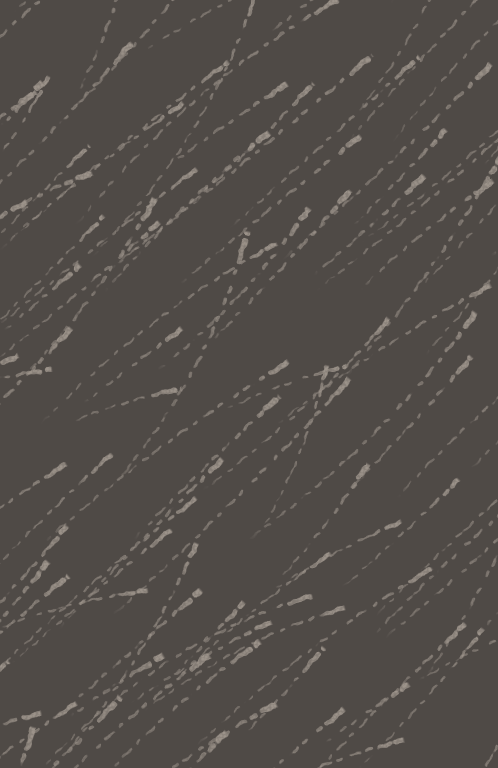
Write a WebGL 2 fragment shader that draws this texture.

```glsl
#version 300 es
precision highp float;
// Chalky broken strokes falling from upper right to lower left on dark slate.
// Each stroke is a tapered parabola; layered sines break it into dashes and
// cellular noise roughens its edges and tone.

uniform vec2 u_resolution;
out vec4 fragColor;

const int STROKE_COUNT = 112;
const vec3 SLATE = vec3(0.31, 0.29, 0.275);
const vec3 CHALK = vec3(0.61, 0.575, 0.54);

vec2 hash2(vec2 p) {
    vec3 q = fract(vec3(p.xyx) * vec3(0.1031, 0.1030, 0.0973));
    q += dot(q, q.yzx + 33.33);
    return fract((q.xx + q.yz) * q.zy);
}

// Distance to the nearest scattered cell point.
float cellular(vec2 p) {
    vec2 cell = floor(p), f = fract(p);
    float nearest = 2.0;
    for (int y = -1; y <= 1; y++) {
        for (int x = -1; x <= 1; x++) {
            vec2 o = vec2(x, y);
            vec2 d = o + hash2(cell + o) - f;
            nearest = min(nearest, dot(d, d));
        }
    }
    return sqrt(nearest);
}

// Uneven rhythm along a stroke: positive on dashes, negative in gaps.
float dashRhythm(float s, float phase) {
    return sin(s * 310.0 + phase)
         + 0.7 * sin(s * 473.0 + phase * 2.3)
         + 0.6 * sin(s * 127.0 + phase * 3.7);
}

// Coverage of one stroke; p is relative to its head.
float stroke(vec2 p, float angle, float bend, float len, float phase,
             float weight, float grain, float pixel) {
    vec2 dir = -vec2(cos(angle), sin(angle));
    float s = dot(p, dir);
    if (s < -0.01 || s > len) return 0.0;

    // Offset from the bent centre line, corrected for its slope.
    float slope = 2.0 * bend * s;
    float side = dot(p, vec2(-dir.y, dir.x)) - bend * s * s;
    side /= sqrt(1.0 + slope * slope);
    if (abs(side) > 0.012) return 0.0;
    side += 0.0007 * sin(s * 190.0 + phase) + 0.0005 * sin(s * 410.0 + phase * 1.7);

    // Full, thick head; thin, broken tail.
    float t = clamp(s / len, 0.0, 1.0);
    float head = 1.0 - smoothstep(0.0, 0.055, s);
    float rhythm = dashRhythm(s, phase) + 0.25 + 1.6 * head;
    float dash = smoothstep(-0.35, 0.45, rhythm);
    float halfWidth = mix(0.0021, 0.0013, t) + 0.0013 * head;
    halfWidth *= weight * mix(0.6, 1.1, smoothstep(-0.3, 1.4, rhythm));
    halfWidth += (grain - 0.5) * 0.0012;

    float soft = 0.75 * max(pixel, 0.0008);
    float body = smoothstep(-soft, soft, halfWidth - abs(side));
    float ends = smoothstep(-0.003, 0.001, s) * (1.0 - smoothstep(0.9, 1.0, t));
    return body * dash * ends * mix(0.72, 0.5, t) * (1.0 + 0.3 * head);
}

void main() {
    float pixel = 1.0 / u_resolution.y;
    vec2 uv = gl_FragCoord.xy * pixel;
    float aspect = u_resolution.x * pixel;
    float grain = cellular(uv * 230.0);

    float bare = 1.0;
    for (int i = 0; i < STROKE_COUNT; i++) {
        float id = float(i);
        vec2 a = hash2(vec2(id, 3.7));
        vec2 b = hash2(vec2(id, 19.1));
        vec2 c = hash2(vec2(id, 41.3));

        // Even scatter with jitter, reaching past the top and right edges.
        vec2 head = fract(id * vec2(0.7549, 0.5698) + 0.12 * a);
        head = head * vec2(aspect + 0.18, 1.16) + vec2(0.0, 0.02);

        // Steep heads flatten out and flat heads steepen.
        float lean = 2.0 * b.x - 1.0;
        float angle = 0.76 + 0.32 * lean + 0.32 * pow(abs(lean), 5.0) * sign(lean);
        float bend = -0.65 * lean + 0.35 * (b.y - 0.5);
        float len = mix(0.12, 0.46, c.x);
        float weight = mix(0.8, 1.2, a.y);
        bare *= 1.0 - stroke(uv - head, angle, bend, len, c.y * 40.0,
                             weight, grain, pixel);
    }

    float ink = (1.0 - bare) * mix(1.1, 0.8, smoothstep(0.1, 0.8, grain));
    fragColor = vec4(mix(SLATE, CHALK, clamp(ink, 0.0, 1.0)), 1.0);
}
```
